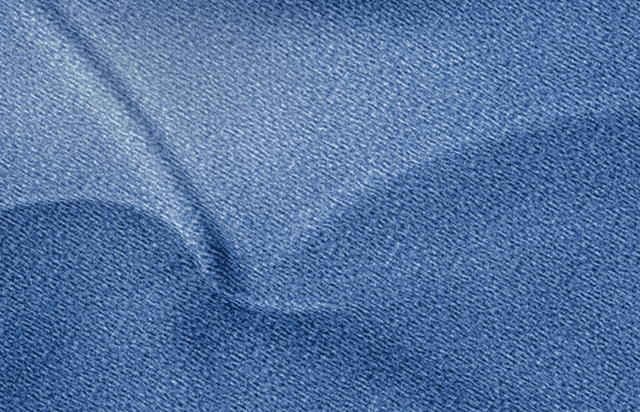
Write a Shadertoy shader that draws this texture.

```glsl
const float TAU = 6.2831853;
const float RIB_SPACING = 0.0112;
const float RIB_ANGLE = -0.54;

vec2 hashGradient(vec2 cell) {
    vec3 h = fract(cell.xyx * vec3(0.1031, 0.1030, 0.0973));
    h += dot(h, h.yzx + 33.33);
    float angle = TAU * fract((h.x + h.y) * h.z);
    return vec2(cos(angle), sin(angle));
}

float gradientNoise(vec2 p) {
    vec2 i = floor(p), f = fract(p);
    vec2 w = f * f * f * (f * (f * 6.0 - 15.0) + 10.0);
    vec2 e = vec2(1.0, 0.0);
    float low = mix(dot(hashGradient(i), f), dot(hashGradient(i + e), f - e), w.x);
    float high = mix(dot(hashGradient(i + e.yx), f - e.yx),
                     dot(hashGradient(i + 1.0), f - 1.0), w.x);
    return mix(low, high, w.y);
}

vec2 rotate(vec2 p, float angle) {
    float c = cos(angle), s = sin(angle);
    return vec2(c * p.x + s * p.y, c * p.y - s * p.x);
}

float blob(vec2 p, vec2 center, vec2 radius, float angle) {
    vec2 d = rotate(p - center, angle) / radius;
    return exp(-dot(d, d));
}

vec2 bezier(vec2 a, vec2 b, vec2 c, float t) {
    return mix(mix(a, b, t), mix(b, c, t), t);
}

// Signed distance to a curve (positive on its left) and position along it
vec2 curveCoords(vec2 p, vec2 a, vec2 b, vec2 c) {
    const int STEPS = 20;
    vec2 nearest = vec2(1e3, 0.0);
    vec2 start = a;
    for (int i = 0; i < STEPS; i++) {
        vec2 end = bezier(a, b, c, float(i + 1) / float(STEPS));
        vec2 dir = end - start, rel = p - start;
        float h = clamp(dot(rel, dir) / dot(dir, dir), 0.0, 1.0);
        float d = length(rel - dir * h);
        float side = dir.x * rel.y - dir.y * rel.x;
        if (d < abs(nearest.x))
            nearest = vec2(side < 0.0 ? -d : d, (float(i) + h) / float(STEPS));
        start = end;
    }
    return nearest;
}

float endFade(float t, float width) {
    return smoothstep(0.0, width, t) * smoothstep(1.0, 1.0 - width, t);
}

// Shadow on the right of a curve, dying away with distance
float foldShadow(vec2 curve, float edge, float reach) {
    return smoothstep(edge, -edge, curve.x) * exp(-abs(curve.x) / reach);
}

// Soft line running beside a curve
float crease(vec2 curve, float offset, float width) {
    float d = (curve.x - offset) / width;
    return exp(-d * d);
}

float clothTone(vec2 p) {
    // Broad light and shade
    float tone = 0.41;
    tone += 0.23 * blob(p, vec2(0.74, 0.72), vec2(0.52, 0.32), 0.4);
    tone += 0.22 * blob(p, vec2(0.08, 0.78), vec2(0.38, 0.26), 0.0);
    tone += 0.07 * blob(p, vec2(0.38, 0.32), vec2(0.10, 0.12), 0.0);
    tone += 0.06 * blob(p, vec2(1.10, 0.38), vec2(0.50, 0.07), 0.25);
    tone -= 0.25 * blob(p, vec2(0.85, 1.01), vec2(0.34, 0.08), 0.0);
    tone -= 0.17 * blob(p, vec2(0.00, 0.05), vec2(0.16, 0.24), -0.6);
    tone -= 0.12 * blob(p, vec2(0.92, 0.12), vec2(0.42, 0.07), -0.35);
    tone -= 0.16 * blob(p, vec2(0.47, 0.19), vec2(0.06, 0.09), 0.4);
    tone -= 0.36 * blob(p, vec2(0.54, 0.35), vec2(0.045, 0.10), 0.35);

    // Long ridge falling from the upper left
    vec2 ridge = curveCoords(p, vec2(0.0, 1.08), vec2(0.42, 0.64), vec2(0.54, 0.32));
    float ridgeFade = endFade(ridge.y, 0.12);
    tone += ridgeFade * (0.12 * crease(ridge, -0.035, 0.035)
          - 0.20 * crease(ridge, 0.022, 0.018) + 0.07 * crease(ridge, 0.07, 0.03));

    // Hooked fold: upper arch, then the lip below the pocket
    vec2 arch = curveCoords(p, vec2(-0.10, 0.47), vec2(0.41, 0.61), vec2(0.495, 0.33));
    tone += endFade(arch.y, 0.08) * (0.10 * crease(arch, 0.006, 0.012)
          - 0.24 * foldShadow(arch, 0.012, 0.13));
    vec2 lip = curveCoords(p, vec2(0.485, 0.42), vec2(0.43, 0.19), vec2(0.95, 0.26));
    tone += endFade(lip.y, 0.25) * (0.16 * crease(lip, 0.010, 0.014)
          - 0.16 * foldShadow(lip, 0.014, 0.07));

    // Valley sweeping to the right edge
    vec2 valley = curveCoords(p, vec2(0.62, 0.29), vec2(0.92, 0.70), vec2(1.75, 0.76));
    tone += endFade(valley.y, 0.2) * (0.07 * crease(valley, 0.02, 0.035)
          - 0.13 * foldShadow(valley, 0.025, 0.20));
    return tone + 0.05 * gradientNoise(p * 7.0);
}

// Twill ribs broken into short stitches
float twill(vec2 p, float relief) {
    vec2 thread = rotate(p, RIB_ANGLE);
    thread.y += 0.022 * relief + 0.006 * gradientNoise(p * 6.0);
    float wobble = 0.35 * gradientNoise(thread * vec2(45.0, 90.0));
    float rib = cos(TAU * (thread.y / RIB_SPACING + wobble));
    float stitch = gradientNoise(thread * vec2(75.0, 170.0));
    float fiber = gradientNoise(rotate(p, 0.9) * vec2(130.0, 210.0) + 17.0);
    return 0.13 * rib + 0.46 * stitch + 0.34 * fiber;
}

vec3 denimColor(float tone) {
    vec3 shades[6] = vec3[6](vec3(0.05, 0.16, 0.32), vec3(0.15, 0.29, 0.50),
        vec3(0.28, 0.42, 0.63), vec3(0.41, 0.54, 0.72),
        vec3(0.55, 0.67, 0.81), vec3(0.76, 0.84, 0.92));
    float level = clamp(tone, 0.0, 0.999) * 5.0;
    int i = int(level);
    return mix(shades[i], shades[i + 1], fract(level));
}

void mainImage(out vec4 fragColor, in vec2 fragCoord) {
    vec2 p = fragCoord / iResolution.y;
    float tone = clothTone(p);
    float faded = blob(p, vec2(0.35, 0.82), vec2(0.50, 0.32), 0.0);
    float weave = twill(p, tone) * mix(1.12, 0.80, faded);
    vec3 color = denimColor(tone + weave);
    float gray = dot(color, vec3(0.30, 0.59, 0.11));
    fragColor = vec4(mix(color, vec3(gray), 0.22 * faded), 1.0);
}
```
